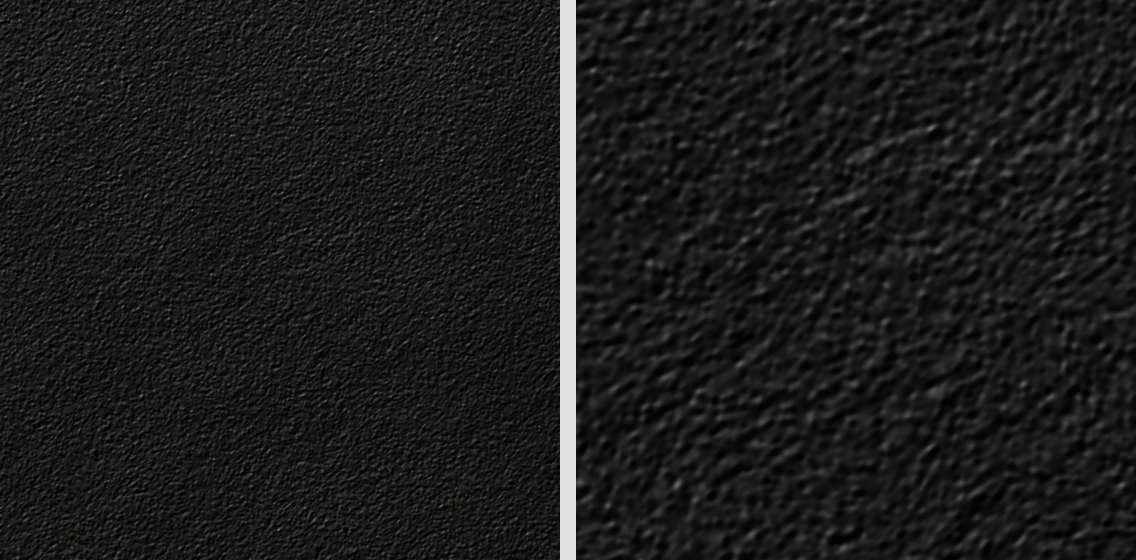
Left: the whole. Right: its middle third, enlarged.
Reproduce this texture procedurally as a WebGL 1 fragment shader.

```glsl
precision highp float;

uniform vec2 u_resolution;

vec3 hash3(vec2 cell) {
  vec3 q = fract(cell.xyx * vec3(0.1031, 0.1030, 0.0973));
  q += dot(q, q.yxz + 33.33);
  return fract((q.xxy + q.yzz) * q.zyx);
}

// Slope toward the light of soft cellular bumps and dents, unit deviation
float cellSlope(vec2 p) {
  vec2 cell = floor(p);
  float slope = 0.0;
  for (int j = -1; j <= 1; j++) {
    for (int i = -1; i <= 1; i++) {
      vec2 id = cell + vec2(float(i), float(j));
      vec3 rnd = hash3(id);
      vec2 r = p - id - 0.15 - 0.7 * rnd.xy;
      slope += (2.0 * rnd.z - 1.0) * r.y * exp(-3.5 * dot(r, r));
    }
  }
  return slope / 0.103;
}

// Broad, faint folds running up to the right
float folds(vec2 p) {
  float wave = sin(dot(p, vec2(-9.0, 16.0)) + 1.6 * sin(p.x * 7.0 + 1.0));
  wave += 0.7 * sin(dot(p, vec2(13.0, 21.0)) + 2.0 * sin(p.y * 9.0 - p.x * 5.0));
  wave += 0.5 * sin(dot(p, vec2(-37.0, 29.0)) + 2.0 * sin(p.x * 23.0 + p.y * 11.0));
  return wave;
}

void main() {
  vec2 uv = gl_FragCoord.xy / u_resolution;

  // Bend the grain slightly, then turn it so y faces the light at upper left
  vec2 bent = uv + 0.0025 * sin(uv.yx * vec2(31.0, 37.0) + 2.0 * sin(uv * 19.0));
  vec2 p = mat2(0.80, -0.60, 0.60, 0.80) * bent;
  p = p * vec2(0.92, 1.0) + 2.0;

  // Fine grain over coarser lumps
  float relief = 0.84 * cellSlope(p * 200.0)
               + 0.50 * cellSlope(p * 142.0 + 17.0)
               + 0.12 * cellSlope(p * 43.0 + 5.0);
  float shade = max(0.093 + 0.051 * relief + 0.007 * relief * relief, 0.014);

  // Uneven light: brighter top, dim right edge
  float light = 0.94 + 0.16 * smoothstep(0.35, 1.0, uv.y) + 0.038 * folds(uv);
  light *= 1.0 - 0.10 * smoothstep(0.78, 0.90, uv.x);

  // Warm black below, cool black above
  vec3 tint = mix(vec3(1.01, 1.0, 0.96), vec3(0.99, 1.0, 1.03), smoothstep(0.1, 0.9, uv.y));
  gl_FragColor = vec4(shade * light * tint, 1.0);
}
```
